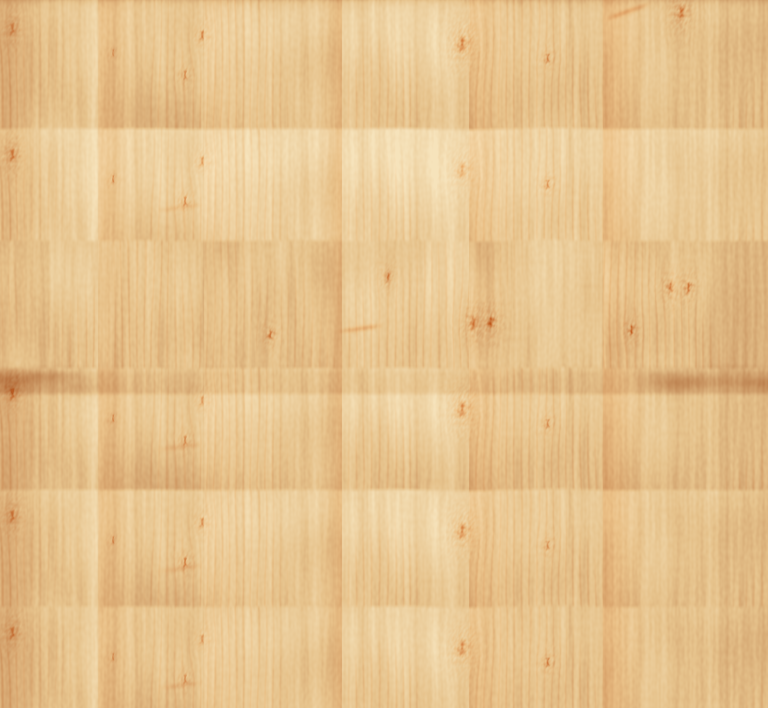
A Shadertoy shader for this texture:

```glsl
const float rowTop[7] = float[7](0.0, 0.178, 0.336, 0.516, 0.688, 0.853, 1.0);
const float rowTone[6] = float[6](0.11, 0.25, 0.0, 0.12, 0.13, 0.06);
const float rowFade[6] = float[6](0.17, 0.17, 0.02, 0.25, 0.19, 0.08);
const float plankLeft[6] = float[6](0.0, 0.128, 0.265, 0.445, 0.611, 0.785);
const float plankTone[6] = float[6](0.03, 0.01, -0.03, 0.07, -0.02, 0.0);
const float plankStain[6] = float[6](0.06, 0.15, 0.05, 0.0, 0.14, 0.21);

// Knots as x, depth below the row top, radius
const vec3 commonKnots[7] = vec3[7](
    vec3(0.147, 0.075, 0.0025), vec3(0.241, 0.106, 0.0035), vec3(0.263, 0.050, 0.004),
    vec3(0.602, 0.062, 0.008), vec3(0.713, 0.082, 0.004), vec3(0.016, 0.040, 0.006),
    vec3(0.887, 0.018, 0.007));
const vec3 middleKnots[7] = vec3[7](
    vec3(0.616, 0.120, 0.006), vec3(0.639, 0.119, 0.006), vec3(0.873, 0.070, 0.005),
    vec3(0.896, 0.070, 0.005), vec3(0.352, 0.137, 0.004), vec3(0.505, 0.055, 0.004),
    vec3(0.822, 0.130, 0.004));

float hash(float n) {
    return fract(sin(n * 127.1) * 4375.85);
}

vec2 gradient(vec2 cell) {
    float angle = 6.2832 * fract(sin(dot(cell, vec2(127.1, 311.7))) * 4375.85);
    return vec2(cos(angle), sin(angle));
}

float noise(vec2 p) {
    vec2 i = floor(p), f = p - i;
    vec2 u = f * f * f * (f * (f * 6.0 - 15.0) + 10.0);
    vec2 e = vec2(1.0, 0.0);
    return mix(mix(dot(gradient(i), f), dot(gradient(i + e.xy), f - e.xy), u.x),
               mix(dot(gradient(i + e.yx), f - e.yx), dot(gradient(i + 1.0), f - 1.0), u.x), u.y);
}

// Tone in x, reddish stain in y
vec2 wood(float x, float v, int row, float aspect, float px) {
    float depth = v - rowTop[row], tone = 0.56, stain = 0.0, bend = 0.0;
    bool middle = row == 2;
    float seed = middle ? 37.0 : 0.0;

    // Knots: dark core and flecked halo, the grain flowing around them
    for (int i = 0; i < (middle || row == 0 ? 7 : 6); i++) {
        vec3 knot = middle ? middleKnots[i] : commonKnots[i];
        vec2 d = vec2((x - knot.x) * aspect, depth - knot.y);
        float flecks = noise(vec2(d.x * 260.0 + d.y * 90.0, d.y * 170.0) + seed + float(i));
        d += 0.006 * vec2(noise(d * 140.0 + seed), noise(d * 110.0 + 9.0));
        float r = length(d * vec2(1.0, 0.6)) / knot.z;
        float strength = middle ? 1.0 : 0.6 + 0.4 * hash(float(row * 7 + i));
        stain += strength * (0.5 * exp(-r * r * 2.0) + exp(-r * 0.65) * (0.2 + 0.6 * flecks));
        bend += d.x * 0.35 * exp(-r * r * 0.08);
    }

    // Short slanted streak
    vec2 s = vec2(x, depth) - (middle ? vec2(0.47, 0.128) : row == 0 ? vec2(0.818, 0.016) : vec2(0.235, 0.115));
    s.y += s.x * (row == 0 ? 0.38 : 0.15);
    stain += (row == 0 || middle ? 0.3 : 0.14) * exp(-pow(s.x / 0.024, 4.0) - pow(s.y / 0.004, 2.0));

    // Plank tones, warm left edges and joints
    float plank = 0.0;
    for (int i = 0; i < 6; i++) {
        float d = x - plankLeft[i], inside = smoothstep(-px, px, d);
        tone += inside * (plankTone[i] - (i > 0 ? plankTone[i - 1] : 0.0));
        stain += inside * plankStain[i] * exp(-pow(max(d, 0.0) * 26.0, 2.0)) * (middle ? 0.5 : 1.0);
        tone -= 0.05 * exp(-pow(d / 0.0015, 2.0));
        plank += step(0.0, d);
    }
    stain += 0.2 * exp(-max(0.445 - x, 0.0) * 65.0) * smoothstep(px, -px, x - 0.445);

    // Narrow strips
    float strip = x * 23.0 + seed * 0.37;
    float soft = smoothstep(0.0, 46.0 * px, fract(strip));
    tone += 0.15 * (mix(hash(floor(strip) - 1.0), hash(floor(strip)), soft) - 0.5);

    // Straight fibres, broad figure and growth lines
    float g = x - bend + 0.002 * noise(vec2(x * 10.0, depth * 5.0 + seed));
    seed += plank * 11.0;
    tone += 0.16 * noise(vec2(g * 45.0 + seed, depth * 2.0));
    tone += 0.15 * noise(vec2(g * 110.0, depth * 3.0 + seed));
    tone += 0.15 * noise(vec2(g * 215.0 + seed, depth * 9.0));
    tone += 0.09 * noise(vec2(x * 240.0, v * 120.0));
    tone += 0.22 * noise(vec2(x * 9.0 + seed, depth * 9.0));
    float figure = smoothstep(0.0, 0.35, noise(vec2(x * 8.0 + 3.0, depth * 3.0 + seed)));
    float line = 0.5 + 0.5 * sin(g * 640.0 + 4.0 * noise(vec2(x * 22.0, depth * 5.0)));
    stain += 0.12 * figure * pow(line, 4.0);

    // Each row fades from light to dark downwards
    float start = row == 3 ? 0.555 : rowTop[row];
    float fade = max(v - start, 0.0) / (rowTop[row + 1] - start);
    return vec2(tone + rowTone[row] - rowFade[row] * fade * (0.5 + 0.5 * fade), stain);
}

void mainImage(out vec4 fragColor, in vec2 fragCoord) {
    vec2 uv = fragCoord / iResolution.xy;
    float x = uv.x, v = 1.0 - uv.y, aspect = iResolution.x / iResolution.y, px = 1.0 / iResolution.x;

    // Rows blend softly into the one above
    int row = 0;
    for (int i = 1; i < 6; i++) row += int(step(rowTop[i], v));
    vec2 surface = wood(x, v, row, aspect, px);
    float blend = smoothstep(0.0, 0.008, v - rowTop[row] + 0.003 * noise(vec2(x * 9.0, 4.0)));
    if (row > 0 && blend < 1.0) surface = mix(wood(x, v, row - 1, aspect, px), surface, blend);

    // Shaded band with smudges at the sides
    float sides = smoothstep(0.3, 0.4, abs(x - 0.5));
    float y = (v - 0.537 - 0.014 * noise(vec2(x * 12.0, v * 9.0))) / 0.015;
    float shade = smoothstep(0.512, 0.53, v) * smoothstep(0.561, 0.552, v) * (0.16 + 2.5 * (v - 0.516));
    shade += exp(-y * y) * 0.3 * sides * (1.0 + 1.3 * noise(vec2(x * 9.0, v * 40.0)));

    // Darker borders
    float border = 0.18 * pow(abs(2.0 * x - 1.0), 6.0) + 0.3 * exp(-v * 180.0);
    float tone = clamp(surface.x - surface.y - shade - border, -0.5, 1.0);
    vec3 honey = vec3(0.90, 0.76, 0.545);
    vec3 color = tone < 0.5 ? mix(vec3(0.78, 0.57, 0.37), honey, tone * 2.0)
                            : mix(honey, vec3(0.965, 0.89, 0.735), tone * 2.0 - 1.0);
    color += surface.y * vec3(0.10, -0.04, -0.10);
    fragColor = vec4(clamp(color, 0.0, 1.0), 1.0);
}
```
